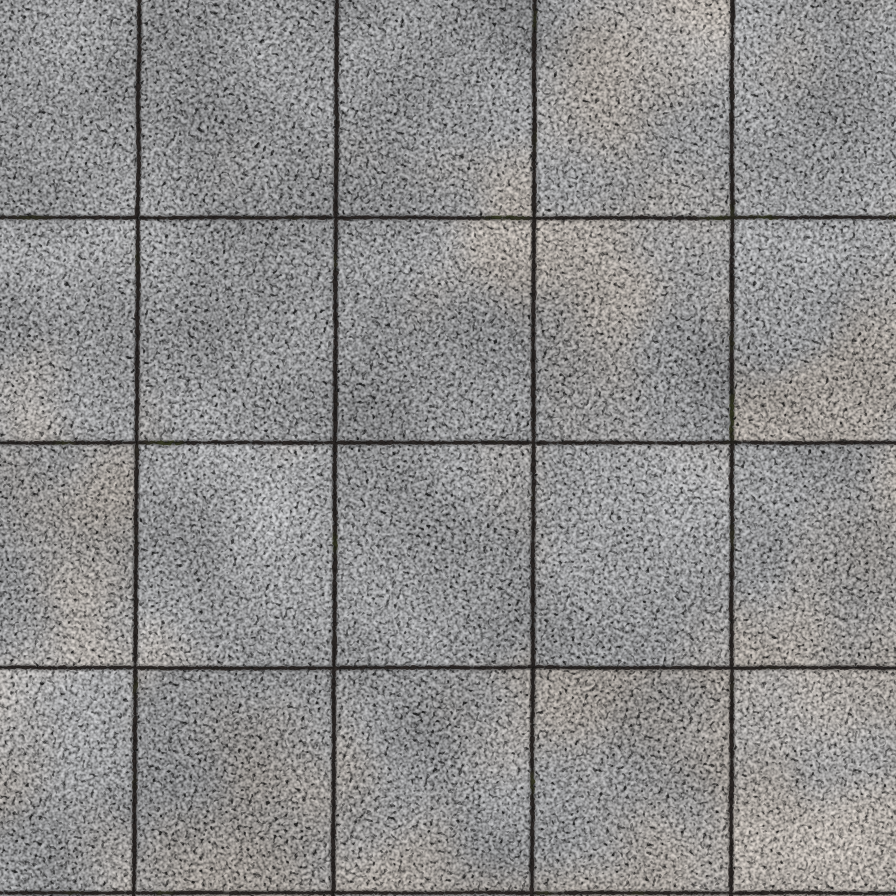
Reproduce this texture procedurally as a WebGL 1 fragment shader.

```glsl
precision highp float;

uniform vec2 u_resolution;

// Layout, in units of the canvas height
const vec2 SLAB_SIZE = vec2(0.2214, 0.2512);
const vec2 JOINT_ORIGIN = vec2(0.1525, 0.0035);
const vec2 JOINT_HALF_WIDTH = vec2(0.0023, 0.0019);
const float JOINT_LEAN = 0.007;
const float JOINT_ROUGHNESS = 0.002;
const float EDGE_SHADE_WIDTH = 0.006;

// Stone grain
const float GRAIN_SCALE = 210.0;
const float FINE_SCALE = 335.0;
const float GRAIN_CONTRAST = 0.31;
const float GRAIN_SKEW = 0.35;
const float PIT_DEPTH = 0.27;

// Tones and colours
const float STONE_TONE = 0.592;
const float SLAB_VARIATION = 0.05;
const float CLOUD_CONTRAST = 0.1;
const float WARM_LIFT = 0.035;
const vec3 COOL_TINT = vec3(0.993, 0.998, 1.008);
const vec3 WARM_TINT = vec3(1.045, 1.01, 0.975);
const vec3 JOINT_COLOR = vec3(0.14, 0.125, 0.12);
const vec3 MOSS_COLOR = vec3(0.17, 0.18, 0.11);

float hash(vec2 p) {
  vec3 q = fract(p.xyx * vec3(0.1031, 0.1030, 0.0973));
  q += dot(q, q.yzx + 33.33);
  return fract((q.x + q.y) * q.z);
}

vec2 gradient(vec2 cell) {
  float angle = 6.28318 * hash(cell);
  return vec2(cos(angle), sin(angle));
}

float gradientNoise(vec2 p) {
  vec2 i = floor(p);
  vec2 f = p - i;
  vec2 w = f * f * f * (f * (f * 6.0 - 15.0) + 10.0);
  vec2 e = vec2(1.0, 0.0);
  float a = dot(gradient(i), f);
  float b = dot(gradient(i + e.xy), f - e.xy);
  float c = dot(gradient(i + e.yx), f - e.yx);
  float d = dot(gradient(i + e.xx), f - e.xx);
  return mix(mix(a, b, w.x), mix(c, d, w.x), w.y);
}

float fbm(vec2 p) {
  float sum = 0.0;
  float amplitude = 1.0;
  for (int i = 0; i < 3; i++) {
    sum += amplitude * gradientNoise(p);
    p = p * 2.03 + 17.3;
    amplitude *= 0.5;
  }
  return sum;
}

vec2 rotate(vec2 p, float angle) {
  float c = cos(angle);
  float s = sin(angle);
  return vec2(c * p.x - s * p.y, s * p.x + c * p.y);
}

void main() {
  vec2 uv = gl_FragCoord.xy / u_resolution.y;
  float pixel = 1.0 / u_resolution.y;

  // Slab grid with slightly leaning upright joints
  vec2 p = uv - JOINT_ORIGIN;
  p.x -= JOINT_LEAN * (uv.y - 0.5) * (1.0 - uv.x);
  p += 0.0012 * vec2(gradientNoise(uv * 14.0), gradientNoise(uv * 14.0 + 51.0));
  p /= SLAB_SIZE;
  vec2 slab = floor(p);
  vec2 jointDistance = abs(fract(p + 0.5) - 0.5) * SLAB_SIZE;

  // Coarse and fine grains, rotated off the pixel axes, skewed to the dark
  float grain = gradientNoise(rotate(uv, 0.55) * GRAIN_SCALE + 40.0);
  grain += 0.8 * gradientNoise(rotate(uv, 1.1) * FINE_SCALE + 400.0);
  grain -= GRAIN_SKEW * grain * grain;
  float pitNoise = gradientNoise(rotate(uv, 0.3) * GRAIN_SCALE + 700.0);
  float pits = smoothstep(0.17, 0.45, pitNoise);

  // Broad weathering, broken at slab borders
  float slabRandom = hash(slab + 23.0);
  float stain = fbm(uv * 3.2 + slabRandom * 0.7 + 9.0);
  float warmth = stain + 0.45 * (uv.x - 0.5) - 0.6 * (uv.y - 0.5);
  warmth = smoothstep(-0.1, 0.45, warmth);
  float tone = STONE_TONE + SLAB_VARIATION * (slabRandom - 0.5);
  tone += CLOUD_CONTRAST * fbm(uv * 6.0 + 80.0) + WARM_LIFT * warmth;
  tone += GRAIN_CONTRAST * grain - PIT_DEPTH * pits;
  vec3 color = max(tone, 0.14) * mix(COOL_TINT, WARM_TINT, warmth);

  // Shaded slab rims
  float rim = min(jointDistance.x, jointDistance.y);
  color *= mix(0.8, 1.0, smoothstep(0.001, EDGE_SHADE_WIDTH, rim));

  // Ragged dark joints with sparse moss
  float ragged = 0.6 * gradientNoise(uv * 90.0 + 5.0) + grain;
  vec2 halfWidth = JOINT_HALF_WIDTH + JOINT_ROUGHNESS * ragged;
  vec2 cover = 1.0 - smoothstep(halfWidth - pixel, halfWidth + pixel, jointDistance);
  float joint = max(cover.x, cover.y);
  float moss = smoothstep(0.2, 0.55, gradientNoise(uv * 19.0 + 130.0));
  vec3 jointColor = mix(JOINT_COLOR, MOSS_COLOR, moss) * (1.0 + 0.6 * grain);
  color = mix(color, jointColor, joint);

  gl_FragColor = vec4(clamp(color, 0.0, 1.0), 1.0);
}
```
